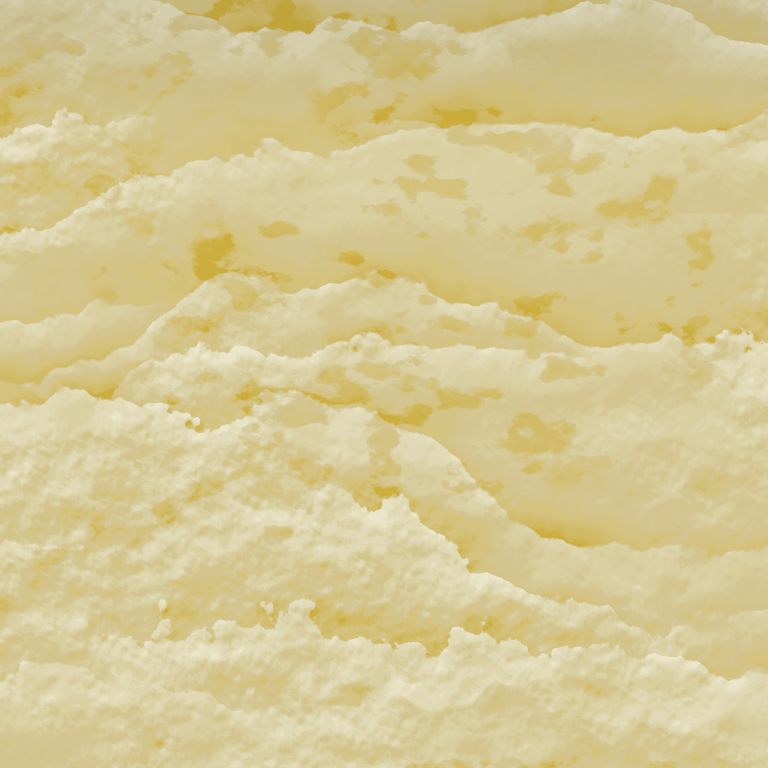
Give the GLSL for this texture, as a three.js fragment shader.

```glsl
varying vec2 vUv;

#define RIDGES 11
#define RIDGE_WANDER 0.17
#define EDGE_SOFTNESS 0.0025
#define RIM_LIGHT 0.22
#define SHADOW_DEPTH 0.24
#define POCKET_DEPTH 0.30
#define CRUMB_SCALE 23.0
#define CRUMB_RELIEF 1.9
#define PIT_DEPTH 0.34
#define BASE_TONE 0.60

float hash(vec2 p) {
  return fract(sin(dot(p, vec2(127.1, 311.7))) * 43758.5453);
}

float noise(vec2 p) {
  vec2 cell = floor(p), f = fract(p);
  f = f * f * f * (f * (f * 6.0 - 15.0) + 10.0);
  return mix(mix(hash(cell), hash(cell + vec2(1.0, 0.0)), f.x),
             mix(hash(cell + vec2(0.0, 1.0)), hash(cell + vec2(1.0)), f.x), f.y);
}

float fbm(vec2 p) {
  float sum = 0.0, amp = 0.516;
  for (int k = 0; k < 5; k++) {
    sum += amp * noise(p);
    p = mat2(1.6, 1.2, -1.2, 1.6) * p + 7.3;
    amp *= 0.5;
  }
  return sum;
}

// Broad, smooth spatula folds
float foldHeight(vec2 p) {
  p += 0.10 * vec2(noise(p * 3.0 + 11.0), noise(p * 3.0 + 23.0));
  return noise(p * vec2(2.6, 7.0)) + 0.35 * noise(p * vec2(6.0, 15.0) + 4.0);
}

// Palette from amber hollows to pale crests
vec3 butterRamp(float t) {
  vec3 amber = vec3(0.80, 0.68, 0.24);
  vec3 honey = vec3(0.82, 0.73, 0.40);
  vec3 straw = vec3(0.83, 0.76, 0.49);
  vec3 butter = vec3(0.83, 0.77, 0.56);
  vec3 cream = vec3(0.85, 0.81, 0.63);
  vec3 pale = vec3(0.88, 0.85, 0.71);
  vec3 crest = vec3(0.92, 0.90, 0.79);
  vec3 c = mix(amber, honey, smoothstep(0.02, 0.20, t));
  c = mix(c, straw, smoothstep(0.20, 0.36, t));
  c = mix(c, butter, smoothstep(0.36, 0.50, t));
  c = mix(c, cream, smoothstep(0.50, 0.65, t));
  c = mix(c, pale, smoothstep(0.65, 0.80, t));
  return mix(c, crest, smoothstep(0.80, 1.05, t));
}

void main() {
  vec2 p = vUv;

  // Crumbly zones and their lumps, lit from above
  float crumbZone = smoothstep(0.44, 0.66, fbm(p * vec2(2.6, 3.6) + 17.0));
  float lumps = fbm(p * CRUMB_SCALE);
  float lumpLight = lumps - fbm(p * CRUMB_SCALE + vec2(-0.06, 0.15));

  // Overlapping ridges, painted from back to front
  float relief = 0.0;
  float rimZone = 0.0;
  for (int i = 0; i < RIDGES; i++) {
    float id = float(i);
    float seed = id * 9.17 + 3.0;
    float x = p.x + 0.05 * noise(vec2(p.x * 5.0, seed + 40.0));
    float crestLine = 1.04 - id * 1.04 / float(RIDGES)
      + RIDGE_WANDER * (noise(vec2(x * 2.3, seed)) - 0.5)
      + 0.055 * (noise(vec2(x * 7.0, seed + 5.0)) - 0.5)
      + 0.16 * (hash(vec2(id, 2.0)) - 0.6) * (p.x - 0.5);
    float strength = smoothstep(0.15, 0.75, noise(vec2(x * 3.2, seed + 13.0)));
    float roughness = 0.012 + 0.085 * max(crumbZone, 0.35 * strength);
    float depth = crestLine - p.y + roughness * (lumps - 0.5);

    // Shade cast on the surface behind the crest
    float behind = min(depth, 0.0);
    float pocket = smoothstep(0.58, 0.9, noise(vec2(x * 8.0, seed + 29.0)));
    relief -= strength * SHADOW_DEPTH * exp(behind / 0.034);
    relief -= strength * pocket * POCKET_DEPTH * exp(behind / 0.018);

    // Lit rim that falls away down the face
    float inside = max(depth, 0.0);
    float rim = exp(-inside / 0.042);
    vec2 q = p + vec2(seed, seed * 0.37);
    float fold = foldHeight(q) - foldHeight(q + vec2(-0.008, 0.022));
    float face = strength * RIM_LIGHT * rim
      - 0.07 * smoothstep(0.02, 0.14, inside) + 0.55 * fold;
    float cover = smoothstep(-EDGE_SOFTNESS, EDGE_SOFTNESS, depth);
    relief = mix(relief, face, cover);
    rimZone = mix(rimZone, strength * rim, cover);
  }

  // Crumb shading, torn amber pits and fine grain
  float crumble = clamp(0.12 + 0.8 * crumbZone + 0.45 * rimZone, 0.0, 1.0);
  float pitZone = smoothstep(0.48, 0.66, fbm(p * vec2(3.6, 4.6) + 31.0));
  float pits = pitZone * smoothstep(0.56, 0.69, fbm(p * vec2(22.0, 33.0) + 57.0));
  float tone = BASE_TONE + relief + 0.05 * crumbZone;
  tone += CRUMB_RELIEF * crumble * lumpLight;
  tone += 0.10 * (fbm(p * 5.0 + 71.0) - 0.5);
  tone += 0.035 * (noise(p * 170.0) - 0.5);
  tone -= PIT_DEPTH * pits;

  // Slightly duller light toward the far edge
  float farShade = 1.0 - 0.06 * smoothstep(0.80, 1.0, p.y);
  gl_FragColor = vec4(butterRamp(tone) * farShade, 1.0);
}
```
